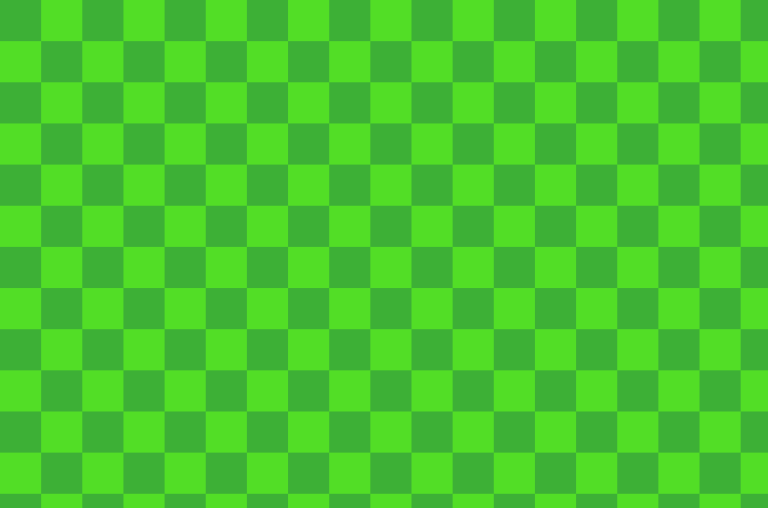
Give the GLSL for this pattern, as a WebGL 1 fragment shader.

```glsl
precision highp float;

uniform vec2 u_resolution;

const float CELLS_ACROSS = 18.664;
const vec3 DARK_GREEN = vec3(0.24, 0.69, 0.21);
const vec3 LIGHT_GREEN = vec3(0.32, 0.87, 0.15);

// Square wave alternating +1 and -1 per cell, softened over one pixel
float squareWave(float x, float pixel) {
  float parity = 1.0 - 2.0 * mod(floor(x), 2.0);
  float edgeDistance = 0.5 - abs(fract(x) - 0.5);
  return parity * clamp(edgeDistance / (0.5 * pixel), 0.0, 1.0);
}

// Coverage of the squares that share the parity of the origin cell
float checker(vec2 p, float pixel) {
  return 0.5 + 0.5 * squareWave(p.x, pixel) * squareWave(p.y, pixel);
}

void main() {
  // Cell coordinates measured from the top left corner
  float pixel = CELLS_ACROSS / u_resolution.x;
  vec2 fromTopLeft = vec2(gl_FragCoord.x, u_resolution.y - gl_FragCoord.y);
  vec2 cell = fromTopLeft * pixel;

  vec3 color = mix(LIGHT_GREEN, DARK_GREEN, checker(cell, pixel));
  gl_FragColor = vec4(color, 1.0);
}
```
